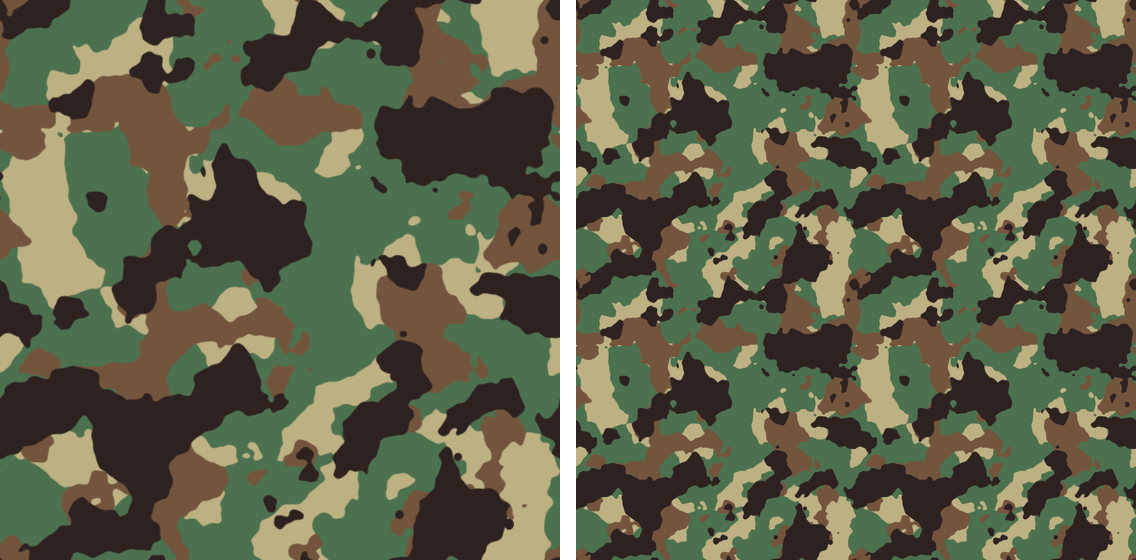
Left, the tile; right, the same tile 2 across and 2 down.
A three.js fragment shader for this pattern:

```glsl
// Woodland camouflage: tan, brown and black patches layered over green.
// Each layer is a wrapping fractal gradient noise cut at a threshold; the
// noise carries its slope, so edges get an even, resolution-free softness.

varying vec2 vUv;

const vec3 GREEN = vec3(0.30, 0.445, 0.31);
const vec3 TAN   = vec3(0.74, 0.69, 0.515);
const vec3 BROWN = vec3(0.45, 0.33, 0.235);
const vec3 BLACK = vec3(0.18, 0.135, 0.13);

const float EDGE = 0.0019;        // half width of the soft edge
const float NOISE_SD = 0.2157;    // standard deviation of one noise octave

// Two random values in 0..1 for a cell
vec2 hash2(vec2 cell, float seed) {
  vec2 p = cell + seed * vec2(37.0, 71.0) + 11.0;
  vec3 q = fract(vec3(p.xyx) * vec3(0.1031, 0.1030, 0.0973));
  q += dot(q, q.yzx + 33.33);
  return fract((q.xx + q.yz) * q.zy);
}

// Unit slope at a lattice point, wrapped to the period
vec2 slopeAt(vec2 cell, float period, float seed) {
  return normalize(hash2(mod(cell, period), seed) - 0.4999);
}

// Gradient noise: x is the value, yz its derivative
vec3 gradientNoise(vec2 p, float period, float seed) {
  vec2 i = floor(p);
  vec2 f = p - i;
  vec2 u = f * f * f * (f * (f * 6.0 - 15.0) + 10.0);
  vec2 du = 30.0 * f * f * (f * (f - 2.0) + 1.0);
  vec2 e = vec2(1.0, 0.0);

  vec2 ga = slopeAt(i, period, seed);
  vec2 gb = slopeAt(i + e.xy, period, seed);
  vec2 gc = slopeAt(i + e.yx, period, seed);
  vec2 gd = slopeAt(i + e.xx, period, seed);
  float a = dot(ga, f);
  float b = dot(gb, f - e.xy);
  float c = dot(gc, f - e.yx);
  float d = dot(gd, f - e.xx);

  float twist = a - b - c + d;
  float value = a + u.x * (b - a) + u.y * (c - a) + u.x * u.y * twist;
  vec2 slope = ga + u.x * (gb - ga) + u.y * (gc - ga)
             + u.x * u.y * (ga - gb - gc + gd)
             + du * (u.yx * twist + vec2(b, c) - a);
  return vec3(value, slope);
}

// Octaves with shifted lattices, scaled to a standard deviation of one
vec3 fractalNoise(vec2 uv, float frequency, float gain, float seed) {
  vec3 sum = vec3(0.0);
  float weight = 1.0;
  float power = 0.0;
  for (int k = 0; k < 4; k++) {
    float octaveSeed = seed + float(k);
    vec2 shift = hash2(vec2(3.0, 5.0), octaveSeed);
    vec3 n = gradientNoise((uv + shift) * frequency, frequency, octaveSeed);
    sum += weight * vec3(n.x, n.yz * frequency);
    power += weight * weight;
    weight *= gain;
    frequency *= 2.0;
  }
  return sum / (NOISE_SD * sqrt(power));
}

// Coverage of a patch layer; threshold is in standard deviations
float patches(vec2 uv, float frequency, float gain, float threshold, float seed) {
  vec3 n = fractalNoise(uv, frequency, gain, seed);
  float dist = (n.x - threshold) / max(length(n.yz), 1.0);
  return smoothstep(-EDGE, EDGE, dist);
}

// Sparse small oval specks, one at most per cell
float specks(vec2 uv, float count, float chance, float seed) {
  vec2 p = uv * count;
  vec2 cell = mod(floor(p), count);
  vec2 traits = hash2(cell, seed);
  vec2 center = 0.2 + 0.6 * hash2(cell, seed + 1.0);
  vec2 offset = (fract(p) - center) / count;
  offset.x *= mix(0.75, 1.2, traits.y);
  float radius = mix(0.004, 0.010, traits.y);
  float inside = smoothstep(-EDGE, EDGE, radius - length(offset));
  return inside * step(traits.x, chance);
}

void main() {
  vec3 color = GREEN;
  color = mix(color, TAN, patches(vUv, 6.0, 0.42, 0.49, 5.0));
  color = mix(color, BROWN, patches(vUv, 6.0, 0.42, 0.53, 23.0));
  color = mix(color, BLACK, patches(vUv, 6.0, 0.42, 0.60, 41.0));
  color = mix(color, BLACK, specks(vUv, 8.0, 0.16, 61.0));
  gl_FragColor = vec4(color, 1.0);
}
```
